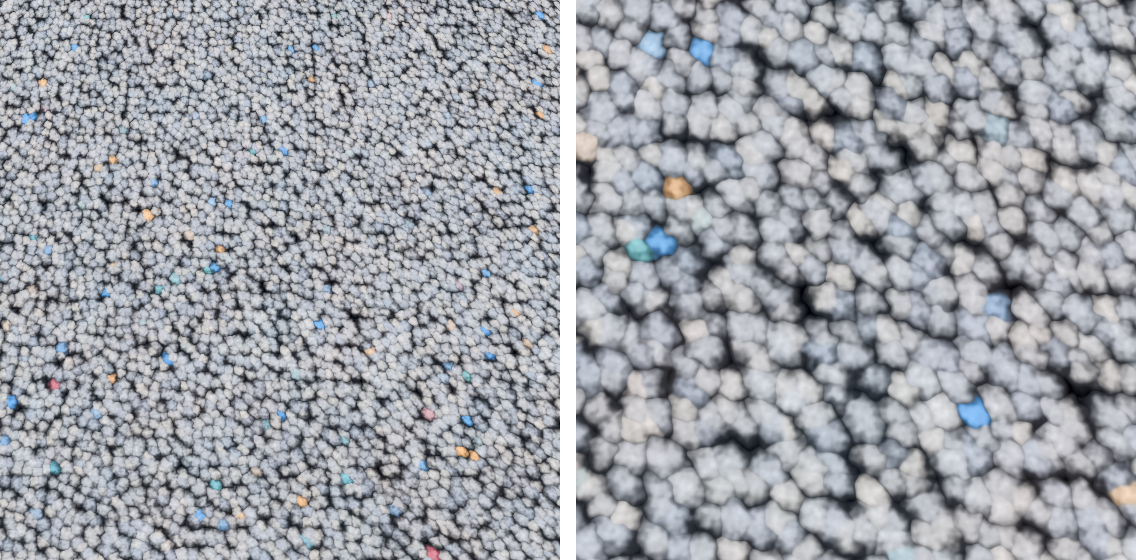
Left, the full canvas; right, a detail of the centre.
This texture is drawn by a WebGL 1 fragment shader. Its source:

```glsl
precision highp float;
uniform vec2 u_resolution;

vec2 hash2(vec2 p) {
  return fract(sin(vec2(dot(p, vec2(127.1, 311.7)), dot(p, vec2(269.5, 183.3)))) * 43758.55);
}

float corner(vec2 cell, vec2 offset) {
  return dot(hash2(cell) * 2.0 - 1.0, offset);
}

float gradientNoise(vec2 p) {
  vec2 i = floor(p), f = fract(p);
  vec2 u = f * f * f * (f * (f * 6.0 - 15.0) + 10.0);
  vec2 e = vec2(1.0, 0.0);
  return mix(mix(corner(i, f), corner(i + e, f - e), u.x),
             mix(corner(i + e.yx, f - e.yx), corner(i + e.xx, f - e.xx), u.x), u.y);
}

// Rare coloured stones: mostly blue, some teal, orange and red
vec3 stoneTint(float pick) {
  vec3 tint = mix(vec3(-0.28, -0.06, 0.14), vec3(-0.22, 0.0, 0.02), step(0.5, pick));
  tint = mix(tint, vec3(0.16, -0.02, -0.2), step(0.68, pick));
  return mix(tint, vec3(0.12, -0.22, -0.2), step(0.93, pick));
}

// Blended cells: rgb holds the tint, a the brightness of the grain
vec4 gravel(vec2 p) {
  vec2 home = floor(p);
  vec4 total = vec4(0.0);
  float weights = 0.0;
  for (int y = -1; y <= 1; y++) {
    for (int x = -1; x <= 1; x++) {
      vec2 cell = home + vec2(float(x), float(y));
      vec2 look = hash2(cell + 37.0);
      vec2 rare = hash2(cell + 91.0);
      vec2 d = p - cell - 0.5 - 0.88 * (hash2(cell) - 0.5);
      // Grains stretch along the falling diagonal
      vec2 axes = vec2(d.x - d.y, d.x + d.y) * 0.707 * vec2(0.87, 1.15);
      float dist2 = dot(axes, axes) * mix(0.75, 1.35, look.x);
      float light = 0.89 - 1.12 * dist2 + 0.13 * dot(d, vec2(-0.6, 0.8))
                  + 0.2 * (look.y - 0.5);
      vec3 tint = vec3(0.03, 0.005, -0.03) * (look.x + look.y - 1.0);
      tint += stoneTint(rare.y) * smoothstep(0.975, 1.0, rare.x);
      float w = exp(-26.0 * dist2);
      total += vec4(tint, light) * w;
      weights += w;
    }
  }
  return total / weights;
}

void main() {
  vec2 uv = gl_FragCoord.xy / u_resolution.y;

  // Ground plane receding upwards, so grains shrink with height
  float depth = 1.0 - 0.42 * uv.y;
  vec2 ground = vec2((uv.x - 0.5) * 52.6 / depth, -125.0 * log(depth));

  // Lumpy outlines
  vec2 lumps = vec2(gradientNoise(ground * 1.6), gradientNoise(ground * 1.6 + 53.0));
  vec4 grain = gravel(ground + 0.38 * lumps);

  // Grit on the stones, diagonal hollows and broad patches
  float grit = gradientNoise(ground * 2.9 + 17.0) + 0.6 * gradientNoise(ground * 4.6 + 71.0);
  vec2 diagonal = vec2(ground.x - ground.y, ground.x + ground.y) * vec2(0.16, 0.36);
  float hollows = gradientNoise(diagonal + 29.0);
  float patches = gradientNoise(uv * 3.5 + 5.0);
  float tone = grain.a + 0.24 * grit + 0.2 * hollows + 0.09 * patches;

  // Soften the brightest and darkest ends
  tone -= 0.6 * max(tone - 0.75, 0.0);
  tone += 0.7 * max(0.22 - tone, 0.0);

  vec3 color = tone + vec3(-0.012, -0.002, 0.021);
  color += grain.rgb * smoothstep(0.1, 0.6, tone);
  color += vec3(-0.03, 0.0, 0.012) * gradientNoise(uv * 9.0 + 40.0);
  gl_FragColor = vec4(clamp(color, 0.0, 1.0), 1.0);
}
```
